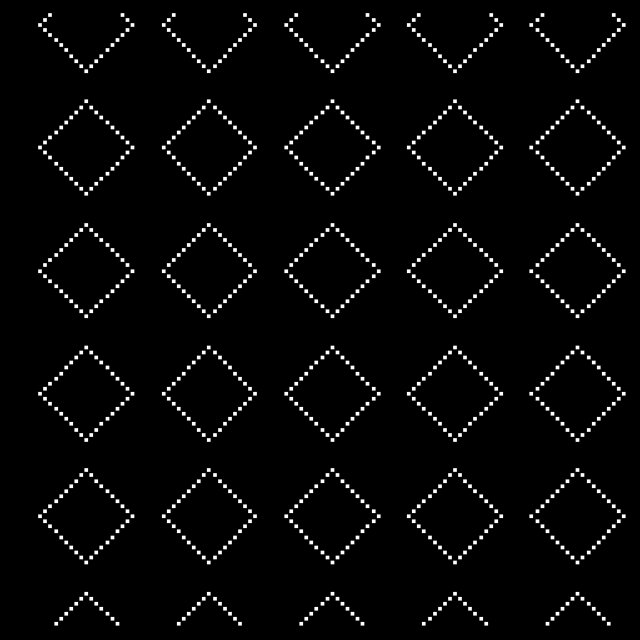
Give the GLSL for this pattern, as a WebGL 1 fragment shader.

```glsl
precision highp float;

// Rows of diamond outlines made of small square dots on black.
// A repeated Manhattan distance picks the lattice points on an outline;
// each point is snapped to a finer grid so that all dots look alike.

uniform vec2 u_resolution;

const float GRID = 512.0;                  // fine grid units across the canvas
const float LATTICE = 125.0;               // lattice steps across the canvas
const float PITCH = GRID / LATTICE;        // fine grid units per lattice step
const float PERIOD = 24.0;                 // steps from one diamond to the next
const float RADIUS = 9.0;                  // steps from centre to corner
const vec2 CENTRE = vec2(17.0, 5.0);       // one diamond, from the upper left
const float FIRST = 3.0;                   // first lattice row and column in use
const float LAST = 122.0;                  // last lattice row and column in use
const float DOT_WIDTH = 2.95;              // side of a dot in fine grid units
const vec3 BACKGROUND = vec3(0.0);
const vec3 DOT_COLOUR = vec3(1.0);

// Lattice point whose snapped dot may cover this position.
vec2 nearestPoint(vec2 position) {
  return ceil((floor(position) + 3.0) / PITCH) - 1.0;
}

// Square dot, its sides smoothed over one pixel.
float dotShade(vec2 offset, float pixel) {
  vec2 cover = clamp((0.5 * DOT_WIDTH - abs(offset)) / pixel + 0.5, 0.0, 1.0);
  return cover.x * cover.y;
}

// 1 where a lattice point lies on a diamond outline, otherwise 0.
float onDiamond(vec2 point) {
  vec2 fromCentre = abs(mod(point - CENTRE + 0.5 * PERIOD, PERIOD) - 0.5 * PERIOD);
  return 1.0 - step(0.5, abs(fromCentre.x + fromCentre.y - RADIUS));
}

// 1 inside the used part of the lattice, otherwise 0.
float insideField(vec2 point) {
  vec2 inside = step(FIRST - 0.5, point) * step(point, vec2(LAST + 0.5));
  return inside.x * inside.y;
}

void main() {
  // Position in fine grid units, measured from the upper left.
  float side = min(u_resolution.x, u_resolution.y);
  vec2 position = gl_FragCoord.xy / side * GRID;
  position.y = GRID - position.y;
  float pixel = GRID / side;

  vec2 point = nearestPoint(position);
  vec2 snapped = floor(point * PITCH);
  float shade = dotShade(position - snapped, pixel) * onDiamond(point) * insideField(point);

  gl_FragColor = vec4(mix(BACKGROUND, DOT_COLOUR, shade), 1.0);
}
```
